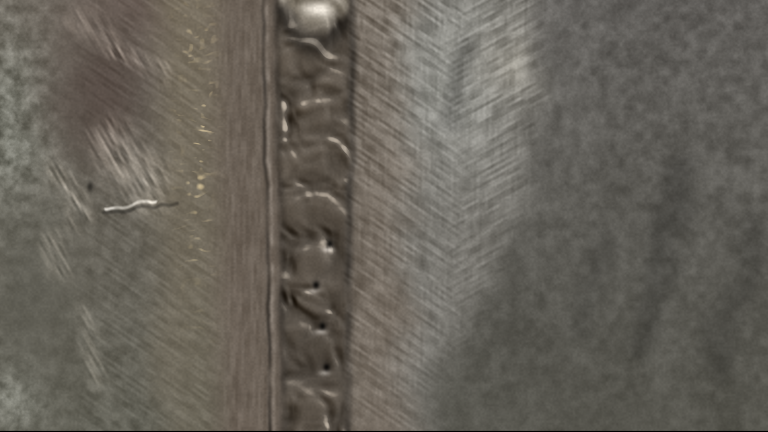
Give the GLSL for this texture, as a Shadertoy shader.

```glsl
// Two brushed steel plates joined by a rippled vertical weld bead.
// Soft masks lay out the tones, stretched value noise makes the grinding marks,
// and a noise height field with slope lighting shapes the molten seam.

float hash(vec2 p) {
    vec3 v = fract(p.xyx * vec3(.1031, .1030, .0973));
    v += dot(v, v.yzx + 33.33);
    return fract((v.x + v.y) * v.z);
}

float noise(vec2 p) {
    vec2 i = floor(p), f = fract(p);
    f *= f * (3. - 2. * f);
    return mix(mix(hash(i), hash(i + vec2(1, 0)), f.x),
               mix(hash(i + vec2(0, 1)), hash(i + 1.), f.x), f.y);
}

float fbm(vec2 p) {
    float sum = 0., amp = .53;
    for (int i = 0; i < 4; i++) {
        sum += amp * noise(p);
        p = mat2(1.6, 1.2, -1.2, 1.6) * p + 7.3;
        amp *= .5;
    }
    return sum;
}

float ridge(float d, float width) { return exp(-d * d / (width * width)); }

// Soft ellipse: centre in xy, radii in zw
float blob(vec2 p, vec4 e) { return ridge(length((p - e.xy) / e.zw), 1.); }

// Soft segment from s.xy to s.zw
float stroke(vec2 p, vec4 s, float width) {
    vec2 d = s.zw - s.xy;
    p -= s.xy;
    float t = clamp(dot(p, d) / dot(d, d), 0., 1.);
    return 1. - smoothstep(0., width, length(p - d * t));
}

// Short parallel scratches at a fixed angle
float brushed(vec2 p, float angle) {
    float c = cos(angle), s = sin(angle);
    return noise(mat2(c, -s, s, c) * p * vec2(24, 150)) - .5;
}

vec3 leftPlate(vec2 p, vec2 q, float mottle) {
    vec3 c = mix(vec3(.385, .38, .34), vec3(.42, .39, .355), p.y) + .12 * mottle;
    c = mix(c, vec3(.48, .48, .44) + .45 * mottle, blob(q, vec4(0, .72, .14, .27)));
    c = mix(c, vec3(.41, .365, .335), blob(q, vec4(.3, .98, .16, .1)));
    c = mix(c, vec3(.33, .285, .26), .9 * blob(q, vec4(.23, .78, .1, .13)));
    c = mix(c, vec3(.35, .345, .31), .6 * blob(q, vec4(.07, .33, .11, .2)));
    c = mix(c, vec3(.48, .48, .44) + .35 * mottle, blob(q, vec4(.02, .07, .08, .09)));
    // Ground band with golden glints
    float band = smoothstep(.31, .42, q.x);
    c = mix(c, vec3(.47, .435, .37), band * (.45 + .4 * p.y));
    float glint = smoothstep(.6, 1., noise(q * vec2(55, 120))) * noise(p * 30.);
    c += vec3(.5, .44, .3) * glint * blob(p, vec4(.465, .72, .045, .33));
    // Feathered grinding strokes
    float strokes = stroke(q, vec4(.14, .6, .19, .49), .06)
        + stroke(q, vec4(.26, .68, .34, .56), .08)
        + .8 * stroke(q, vec4(.13, .43, .15, .37), .05)
        + .6 * stroke(q, vec4(.2, .28, .22, .12), .04)
        + .6 * stroke(q, vec4(.18, .96, .26, .87), .05)
        + .7 * stroke(q, vec4(.26, .87, .37, .83), .04);
    c += vec3(.2, .19, .18) * strokes * (.5 + 1.5 * brushed(p, -1.05));
    c += .075 * brushed(p, -.6) * smoothstep(.1, .3, p.x);
    // Bevel beside the seam
    vec3 bevel = vec3(.415, .375, .335) + .07 * brushed(p, 1.56) + .06 * mottle;
    c = mix(c, bevel, smoothstep(.46, .55, mix(p.x, q.x, .3)));
    // Thin bright crack, its shadow and a pit
    vec2 k = p - vec2(0, .014 * (noise(p.xx * 28.) - .5));
    c *= 1. - .3 * stroke(k, vec4(.24, .511, .41, .531), .008);
    c += .36 * stroke(k, vec4(.245, .519, .36, .538), .007) * (.4 + noise(p * 40.));
    return c * (1. - .5 * blob(p, vec4(.209, .568, .007, .011)));
}

vec3 rightPlate(vec2 p, vec2 q, float mottle) {
    vec3 c = mix(vec3(.46, .425, .385), vec3(.475, .465, .44), smoothstep(.88, 1., q.x));
    c = mix(c, vec3(.59, .59, .565), .8 * blob(q, vec4(1.04, .82, .12, .22)));
    c = mix(c, vec3(.62, .605, .565), .8 * blob(q, vec4(1.2, .86, .08, .08)));
    c *= 1. - .17 * stroke(q, vec4(1.09, .9, 1.03, .72), .04);
    // Two crossing directions of grinding marks
    float marks = mix(brushed(p, -.6), brushed(p, .5), smoothstep(1., 1.1, q.x));
    c += (.19 * marks + .07 * brushed(p, 1.56)) * (.5 + .5 * p.y) + .08 * mottle;
    // Shaded unground steel with slanting smears
    vec3 dull = mix(vec3(.335, .33, .3), vec3(.38, .37, .355), p.y);
    dull += .06 * (fbm(p * vec2(9, 5)) - .5) + (.09 + .08 * p.y) * mottle;
    dull += .05 * stroke(q, vec4(1.62, .6, 1.77, .57), .06);
    dull *= 1. - .16 * stroke(q, vec4(1.585, .6, 1.5, .2), .05)
        - .12 * stroke(q, vec4(1.74, .45, 1.66, .15), .06)
        - .1 * stroke(q, vec4(1.4, .43, 1.34, .26), .06);
    float edge = mix(1., 1.25, smoothstep(-.05, .72, p.y));
    return mix(c, dull, smoothstep(-.1 + .05 * p.y, .05, q.x - edge));
}

float beadHeight(vec2 p) {
    vec2 w = p + .04 * vec2(noise(p * 20.), noise(p * 17. + 5.));
    float ripple = noise(vec2(w.x * 14., (w.y + 7. * pow(abs(p.x - .73), 2.)) * 42.));
    return .55 * noise(w * 19.) + .2 * noise(w * 47.) + .28 * ripple * smoothstep(.3, .65, p.y);
}

vec3 weldBead(vec2 p) {
    float h = beadHeight(p), e = .005;
    float light = (h - beadHeight(p + e * vec2(.6, .75))) / e;
    vec3 c = vec3(.33, .3, .265) * (.8 + .45 * h) + .0065 * light;
    c += vec3(.36, .34, .31) * smoothstep(7., 17., light) * (.4 + .6 * noise(p * 25.));
    // Shiny pool rimmed by a dark arc
    float rim = p.y - .945 - 9. * pow(abs(p.x - .735), 2.) + .05 * h;
    c *= 1. - .4 * ridge(rim + .015, .03);
    c = mix(c, vec3(.52, .49, .44) + .012 * light, smoothstep(-.015, .035, rim));
    c += .35 * blob(p, vec4(.735, .98, .04, .018));
    // Gas pores with lit lower lips
    for (float k = 0.; k < 4.; k++) {
        vec2 d = p - vec2(.745 + .018 * cos(k * 2.4), .435 - .095 * k);
        c += .3 * blob(d, vec4(-.004, -.013, .014, .007));
        c *= 1. - .8 * blob(d, vec4(0, 0, .008, .009));
    }
    return c;
}

void mainImage(out vec4 fragColor, in vec2 fragCoord) {
    vec2 p = fragCoord / iResolution.y;
    vec2 q = p + .08 * (vec2(fbm(p * 8.), fbm(p * 8. + 31.)) - .5);
    float mottle = fbm(p * 48.) - .5;
    vec3 c = p.x < .73 ? leftPlate(p, q, mottle) : rightPlate(p, q, mottle);
    // Bead between the seam walls
    float wobble = .012 * (fbm(vec2(4, p.y * 14.)) - .5);
    float left = p.x - mix(.658, .637, p.y) - wobble, right = p.x - mix(.796, .812, p.y) + wobble;
    c = mix(c, weldBead(p), smoothstep(-.008, .01, left) * smoothstep(.008, -.01, right));
    float broken = .3 + .9 * noise(p * vec2(30, 16));
    c *= 1. - broken * (.3 * ridge(left, .01) + .42 * ridge(right - .006, .01) + .4 * ridge(left + .03, .005));
    c += .12 * ridge(left + .021, .005) * noise(vec2(p.y * 45., 2));
    // Fine grain and thin dark lower border
    c *= (1. + .08 * (noise(p * 210.) - .5)) * smoothstep(.001, .004, p.y);
    fragColor = vec4(clamp(c, 0., 1.), 1.);
}
```
